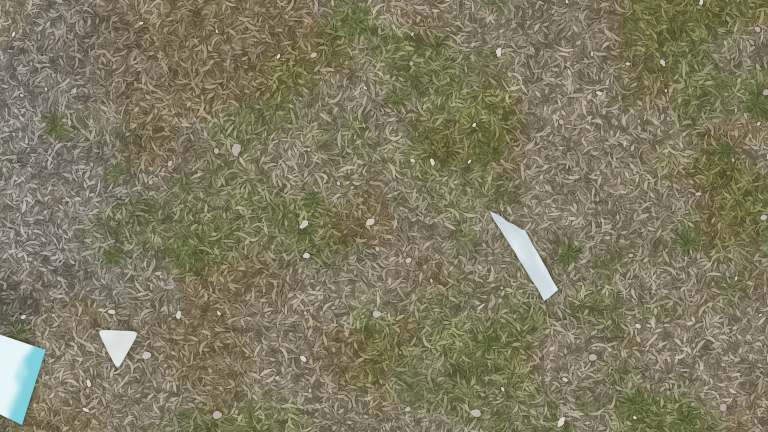
A WebGL 2 fragment shader for this texture:

```glsl
#version 300 es
precision highp float;
// Dry, trampled grass seen from above, with green tufts, pale pebbles and litter.
// Layers of curved straws on jittered grids are tinted by broad noise patches;
// ragged radial tufts, small blobs and convex sheets are laid over them.
#define STRAW_LAYERS 8
#define STRAW_CELL 0.026
#define STRAW_WIDTH 0.0031
#define STRAW_OPACITY 0.78
#define TUFT_CELL 0.17
#define PEBBLE_CELL 0.075
#define PEBBLE_CHANCE 0.27
#define SOFTNESS 0.0016
#define DARK_SOIL vec3(0.33, 0.305, 0.205)
#define MID_STRAW vec3(0.565, 0.53, 0.45)
#define PALE_STRAW vec3(0.77, 0.735, 0.665)
#define GREEN_TINT vec3(0.80, 0.91, 0.64)

uniform vec2 u_resolution;
out vec4 fragColor;

vec3 hash3(vec2 cell, int seed) {
  uvec3 v = uvec3(ivec3(ivec2(cell), seed)) * 1664525u + 1013904223u;
  v.x += v.y * v.z; v.y += v.z * v.x; v.z += v.x * v.y;
  v ^= v >> 16u;
  v.x += v.y * v.z; v.y += v.z * v.x; v.z += v.x * v.y;
  return vec3(v >> 8u) / 16777216.0;
}

float noise(vec2 p) {
  vec2 i = floor(p), f = fract(p);
  f = f * f * (3.0 - 2.0 * f);
  vec2 e = vec2(1, 0);
  return mix(mix(hash3(i, 7).x, hash3(i + e, 7).x, f.x),
             mix(hash3(i + e.yx, 7).x, hash3(i + 1.0, 7).x, f.x), f.y);
}

float fbm(vec2 p) {
  float sum = 0.0, amp = 0.53;
  for (int i = 0; i < 4; i++) {
    sum += amp * noise(p);
    p = mat2(1.6, 1.2, -1.2, 1.6) * p + 5.3;
    amp *= 0.5;
  }
  return sum;
}

mat2 turn(float a) { return mat2(cos(a), sin(a), -sin(a), cos(a)); }

float fill(float d) { return smoothstep(SOFTNESS, -SOFTNESS, d); }

vec3 ramp(float t) {
  return t < 0.5 ? mix(DARK_SOIL, MID_STRAW, t * 2.0) : mix(MID_STRAW, PALE_STRAW, t * 2.0 - 1.0);
}

// Curved straws, one per cell, each with a faint shadow
vec3 straws(vec3 col, vec2 p, int layer) {
  vec2 g = turn(float(layer) * 1.7) * p / STRAW_CELL + float(layer) * 13.7;
  for (int k = 0; k < 9; k++) {
    vec2 cell = floor(g) + vec2(k % 3 - 1, k / 3 - 1);
    vec3 h = hash3(cell, layer), s = hash3(cell, layer + 40);
    vec2 q = turn(h.z * 6.283) * (g - cell - 0.2 - 0.6 * h.xy);
    float len = mix(0.35, 1.0, s.x * s.x);
    q.y -= (s.y - 0.5) * 1.3 * (q.x * q.x - 0.2);
    float taper = 1.0 - q.x * q.x / (len * len);
    float width = STRAW_WIDTH * mix(0.6, 1.3, h.x) * taper;
    float d = abs(q.y) * STRAW_CELL - width;
    float inside = smoothstep(0.0, 0.25, taper);
    col *= 1.0 - 0.16 * inside * smoothstep(0.004, 0.0, d);
    vec3 tone = ramp(clamp(s.z * 0.95 + 0.12, 0.0, 1.0));
    col = mix(col, tone, STRAW_OPACITY * inside * fill(d));
  }
  return col;
}

// Ragged green clumps, denser where the ground is lush
vec3 tufts(vec3 col, vec2 p, float lush) {
  vec2 g = p / TUFT_CELL;
  for (int k = 0; k < 9; k++) {
    vec2 cell = floor(g) + vec2(k % 3 - 1, k / 3 - 1);
    vec3 h = hash3(cell, 81), s = hash3(cell, 82);
    vec2 q = g - cell - 0.15 - 0.7 * h.xy;
    float r = length(q);
    vec2 dir = q / max(r, 0.001);
    float spikes = noise(dir * 5.0 + h.xy * 90.0 + r * 3.0);
    float reach = mix(0.16, 0.42, s.x) * (0.35 + 1.1 * spikes);
    float clump = smoothstep(reach, reach * 0.35, r) * step(h.z, 0.22 + 0.6 * lush);
    float blade = noise(dir * 7.0 + q * 16.0 + s.xy * 50.0);
    vec3 green = mix(vec3(0.20, 0.23, 0.12), vec3(0.46, 0.51, 0.28), blade);
    col = mix(col, green, clump * mix(0.35, 0.8, s.y));
  }
  return col;
}

vec3 pebbles(vec3 col, vec2 p) {
  vec2 g = p / PEBBLE_CELL, cell = floor(g);
  vec3 h = hash3(cell, 91), s = hash3(cell, 92);
  vec2 q = turn(s.y * 6.283) * (g - cell - 0.25 - 0.5 * h.xy) * PEBBLE_CELL;
  q.y *= 1.0 + s.z;
  float d = length(q) - mix(0.004, 0.013, s.x * s.x) * (0.6 + 0.8 * noise(p * 110.0));
  float present = step(h.z, PEBBLE_CHANCE);
  col *= 1.0 - 0.2 * present * smoothstep(0.006, 0.0, d);
  vec3 tone = mix(vec3(0.74, 0.69, 0.66), vec3(0.90, 0.89, 0.87), s.z);
  return mix(col, tone, present * 0.9 * fill(d));
}

// Signed distance to a line, positive on its left
float edge(vec2 p, vec2 a, vec2 b) {
  vec2 d = normalize(b - a);
  return dot(p - a, vec2(-d.y, d.x));
}

float quad(vec2 p, vec2 a, vec2 b, vec2 c, vec2 d) {
  return max(max(edge(p, a, b), edge(p, b, c)), max(edge(p, c, d), edge(p, d, a)));
}

vec3 litter(vec3 col, vec2 p) {
  // Long crumpled film
  vec2 a = vec2(1.130, 0.515), b = vec2(1.292, 0.330), c = vec2(1.260, 0.305);
  float film = max(quad(p, a, vec2(1.215, 0.466), b, c), edge(p, c, vec2(1.180, 0.372)));
  film = max(film, edge(p, vec2(1.180, 0.372), vec2(1.131, 0.450)));
  film += 0.004 * (noise(p * 45.0) - 0.5);
  float crease = fbm(turn(0.95) * p * vec2(14.0, 45.0));
  col *= 1.0 - 0.22 * smoothstep(0.008, 0.0, film);
  col = mix(col, mix(vec3(0.74, 0.79, 0.81), vec3(0.92, 0.95, 0.96), crease), fill(film));
  // Rounded triangular scrap
  vec2 l = vec2(0.224, 0.237), r = vec2(0.323, 0.233), t = vec2(0.272, 0.142);
  vec3 sides = exp(180.0 * vec3(edge(p, l, r), edge(p, r, t), edge(p, t, l)));
  float scrap = log(sides.x + sides.y + sides.z) / 180.0;
  col *= 1.0 - 0.2 * smoothstep(0.007, 0.0, scrap);
  col = mix(col, vec3(0.90, 0.92, 0.91) - 0.05 * noise(p * 40.0), fill(scrap));
  // Sheet with a cyan margin, cut by the left border
  vec2 u = vec2(0.106, 0.190), v = vec2(0.051, 0.016);
  float sheet = quad(p, vec2(-0.04, 0.239), u, v, vec2(-0.04, 0.060));
  float margin = smoothstep(-0.040, -0.012, edge(p, u, v) + 0.02 * noise(p * 30.0));
  vec3 paper = mix(vec3(0.90, 0.96, 0.97), vec3(0.50, 0.82, 0.86), margin);
  return mix(col * (1.0 - 0.2 * smoothstep(0.007, 0.0, sheet)), paper, fill(sheet));
}

void main() {
  vec2 p = gl_FragCoord.xy / u_resolution.y;
  float patches = fbm(p * 4.5 + 3.0);
  float right = smoothstep(1.15, 1.75, p.x);
  float lush = smoothstep(0.48, 0.78, patches + 0.16 * right);
  float brown = smoothstep(0.45, 0.70, fbm(p * 6.0 + 31.0));
  float grey = smoothstep(0.55, 0.0, p.x) * smoothstep(0.35, 0.65, fbm(p * 5.0 + 57.0));

  // Ground and straw
  vec3 col = ramp(0.15 + 0.5 * fbm(p * 60.0));
  for (int i = 0; i < STRAW_LAYERS; i++) col = straws(col, p, i);
  col *= mix(vec3(1.0), GREEN_TINT, 0.75 * lush);
  col *= mix(vec3(1.03), vec3(0.96, 0.90, 0.79), 0.75 * brown);
  col = mix(col, vec3(dot(col, vec3(0.333))) * vec3(1.04, 1.03, 1.04), 0.6 * grey);
  col *= 0.92 + 0.24 * fbm(p * 22.0 + 11.0);

  // Scattered things on top
  col = tufts(col, p, lush);
  col = pebbles(col, p);
  col = litter(col, p);
  fragColor = vec4(clamp(col, 0.0, 1.0), 1.0);
}
```
